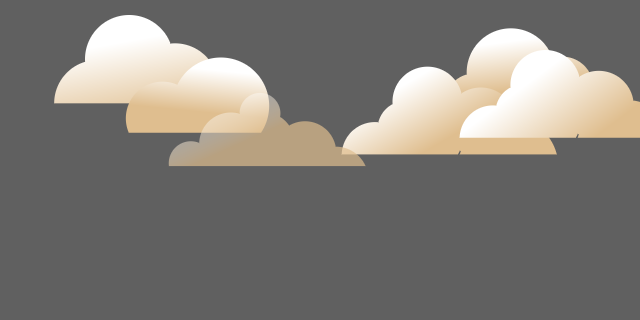
Give the GLSL for this background, as a WebGL 1 fragment shader.

```glsl
precision highp float;

uniform vec2 u_resolution;

// Layout units per canvas height; y runs down from the top edge
const float LAYOUT_HEIGHT = 384.0;

const vec3 SKY = vec3(0.376);
const vec3 WHITE = vec3(1.0);
const vec3 TAN = vec3(0.875, 0.745, 0.56);

// Signed distance to a round cloud lobe
float lobe(vec2 p, float x, float y, float radius) {
  return length(p - vec2(x, y)) - radius;
}

// Cut a shape flat along its base line
float flatBase(vec2 p, float d, float base) {
  return max(d, p.y - base);
}

float coverage(float d, float unitsPerPixel) {
  return clamp(0.5 - d / unitsPerPixel, 0.0, 1.0);
}

// Position along a linear gradient, from 0 at start to 1 at end
float ramp(vec2 p, vec2 start, vec2 end) {
  vec2 axis = end - start;
  return clamp(dot(p - start, axis) / dot(axis, axis), 0.0, 1.0);
}

vec3 paint(vec3 under, float shade, float alpha) {
  return mix(under, mix(WHITE, TAN, shade), alpha);
}

// Cloud outlines
float domedCloud(vec2 p) {
  float d = lobe(p, 117.0, 124.0, 52.0);
  d = min(d, lobe(p, 155.0, 71.0, 53.0));
  d = min(d, lobe(p, 210.0, 104.0, 52.0));
  return flatBase(p, d, 124.0);
}

float twinCloud(vec2 p) {
  float d = lobe(p, 195.0, 142.0, 44.0);
  d = min(d, lobe(p, 265.0, 127.0, 58.0));
  return flatBase(p, d, 159.3);
}

float hazeCloud(vec2 p) {
  float d = lobe(p, 229.0, 196.0, 26.5);
  d = min(d, lobe(p, 277.0, 173.0, 38.0));
  d = min(d, lobe(p, 312.0, 136.0, 24.5));
  d = min(d, lobe(p, 320.0, 168.0, 32.0));
  d = min(d, lobe(p, 310.0, 190.0, 30.0));
  d = min(d, lobe(p, 366.0, 183.0, 37.5));
  d = min(d, lobe(p, 403.0, 215.0, 39.0));
  return flatBase(p, d, 199.3);
}

float crownCloud(vec2 p) {
  float d = lobe(p, 613.0, 87.0, 53.0);
  d = min(d, lobe(p, 570.0, 125.0, 37.0));
  d = min(d, lobe(p, 675.0, 105.0, 37.0));
  return flatBase(p, d, 140.0);
}

float longCloud(vec2 p) {
  float d = lobe(p, 450.0, 186.5, 40.0);
  d = min(d, lobe(p, 487.0, 155.0, 34.0));
  d = min(d, lobe(p, 513.0, 122.0, 42.0));
  d = min(d, lobe(p, 515.0, 165.0, 40.0));
  d = min(d, lobe(p, 577.0, 147.0, 42.0));
  d = min(d, lobe(p, 610.0, 200.0, 60.0));
  return flatBase(p, d, 185.3);
}

void main() {
  float unit = LAYOUT_HEIGHT / u_resolution.y;
  vec2 p = vec2(gl_FragCoord.x, u_resolution.y - gl_FragCoord.y) * unit;
  vec3 color = SKY;

  // Left pair
  float shade = ramp(p, vec2(150.0, 50.0), vec2(168.0, 148.0));
  color = paint(color, shade, coverage(domedCloud(p), unit));
  shade = ramp(p, vec2(264.0, 85.0), vec2(259.0, 136.0));
  color = paint(color, shade, coverage(twinCloud(p), unit));

  // Right group: crown behind two copies of the long cloud
  shade = ramp(p, vec2(610.0, 50.0), vec2(618.0, 108.0));
  color = paint(color, shade, coverage(crownCloud(p), unit));
  shade = ramp(p, vec2(500.0, 93.0), vec2(541.0, 164.0));
  color = paint(color, shade, coverage(longCloud(p), unit));
  shade = ramp(p, vec2(620.0, 110.0), vec2(680.0, 190.0));
  vec2 frontOffset = vec2(141.5, -20.0);
  color = paint(color, shade, coverage(longCloud(p - frontOffset), unit));

  // Translucent haze, denser toward its base
  shade = ramp(p, vec2(290.0, 118.0), vec2(310.0, 162.5));
  float haze = mix(0.42, 0.69, shade);
  color = paint(color, shade, haze * coverage(hazeCloud(p), unit));

  gl_FragColor = vec4(color, 1.0);
}
```
